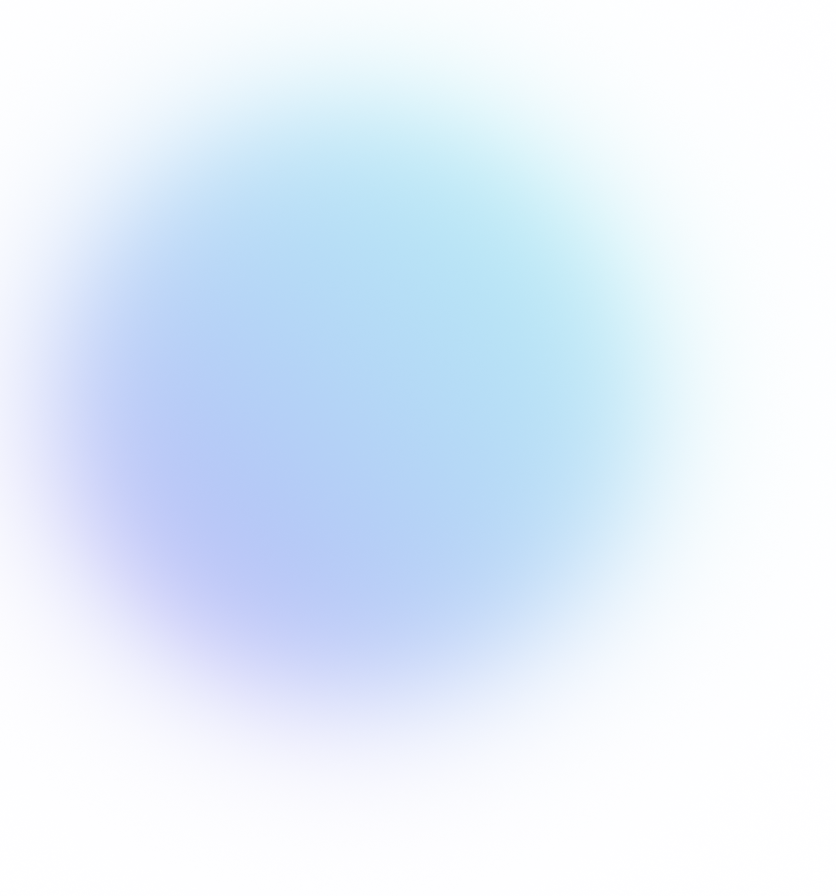
Write a WebGL 1 fragment shader that draws this background.

```glsl
precision highp float;
// A soft round glow on white, shading from violet at lower left to aqua at upper right.

uniform vec2 u_resolution;

const vec3 WHITE = vec3(0.998, 0.998, 1.0);
const vec3 VIOLET = vec3(0.706, 0.722, 0.965);
const vec3 BLUE = vec3(0.698, 0.851, 0.965);
const vec3 AQUA = vec3(0.722, 0.918, 0.961);

// Coverage of a blurred disc: one half at the radius, with a bell-shaped falloff.
float blurredDisc(vec2 p, float radius, float blur) {
  return 1.0 / (1.0 + exp(1.702 * (length(p) - radius) / blur));
}

// Smooth quadratic blend through three colours.
vec3 blend3(vec3 a, vec3 b, vec3 c, float t) {
  return mix(mix(a, b, t), mix(b, c, t), t);
}

// Position along a direction, from 0 to 1 across the given half width.
float gradientAlong(vec2 p, vec2 direction, float halfWidth) {
  return clamp(0.5 + 0.5 * dot(p, normalize(direction)) / halfWidth, 0.0, 1.0);
}

// Small centred noise that hides banding.
float dither(vec2 p) {
  return fract(sin(dot(p, vec2(12.9898, 78.233))) * 43758.5) - 0.5;
}

void main() {
  // Units of canvas height, measured from the centre of the glow.
  vec2 uv = gl_FragCoord.xy / u_resolution.y;
  vec2 p = uv - vec2(0.397, 0.557);

  // Diagonal tint inside the soft disc.
  float t = gradientAlong(p, vec2(1.0, 1.0), 0.326);
  vec3 tint = blend3(VIOLET, BLUE, AQUA, t);
  vec3 color = mix(WHITE, tint, blurredDisc(p, 0.328, 0.081));

  gl_FragColor = vec4(color + dither(uv) / 255.0, 1.0);
}
```
